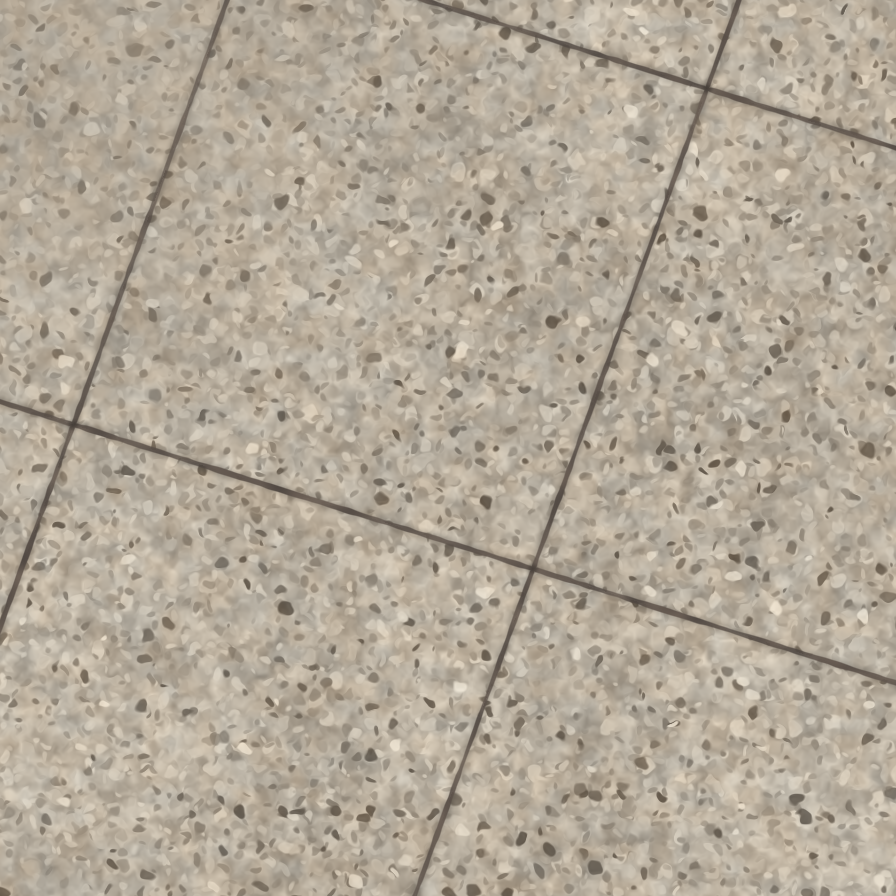
This texture is drawn by a WebGL 1 fragment shader. Its source:

```glsl
precision highp float;
// Terrazzo floor of tilted square tiles with thin dark worn joints.
// A skewed lattice gives the tiles; layers of jittered, warped ellipses
// in cell grids give the stone chips, all shaded along one tone ramp.

uniform vec2 u_resolution;

float hash(vec2 p) {
  vec3 q = fract(p.xyx * vec3(0.1031, 0.1030, 0.0973));
  q += dot(q, q.yzx + 33.33);
  return fract((q.x + q.y) * q.z);
}

float noise(vec2 p) {
  vec2 i = floor(p), f = fract(p);
  f = f * f * (3.0 - 2.0 * f);
  return mix(mix(hash(i), hash(i + vec2(1, 0)), f.x),
             mix(hash(i + vec2(0, 1)), hash(i + vec2(1, 1)), f.x), f.y);
}

// Lays one layer of chips over a tone; each chip takes a tone within range.
float chips(float tone, vec2 p, float scale, float density, vec2 range) {
  vec2 cell = floor(p * scale), f = fract(p * scale);
  float soft = scale * max(0.0018, 0.8 / u_resolution.y);
  for (int y = -1; y <= 1; y++) {
    for (int x = -1; x <= 1; x++) {
      vec2 offset = vec2(x, y);
      vec2 id = cell + offset + scale * 3.7;
      if (hash(id + 5.3) > density) continue;
      vec2 center = 0.15 + 0.7 * vec2(hash(id + 11.1), hash(id + 27.9));
      vec2 d = f - offset - center;
      float angle = 6.2832 * hash(id + 41.7);
      float c = cos(angle), s = sin(angle);
      d = vec2(c * d.x + s * d.y, c * d.y - s * d.x);
      d.y *= 1.1 + 0.9 * hash(id + 63.1);
      float radius = 0.17 + 0.24 * hash(id + 77.7);
      float cover = 1.0 - smoothstep(-soft, soft, length(d) - radius);
      tone = mix(tone, mix(range.x, range.y, hash(id + 93.3)), 0.9 * cover);
    }
  }
  return tone;
}

void main() {
  vec2 p = gl_FragCoord.xy / u_resolution;

  // Tile lattice: inverse of the two tile edge vectors
  vec2 r = p - vec2(0.595, 0.365);
  vec2 uv = vec2(0.536 * r.x - 0.194 * r.y, 0.161 * r.x + 0.513 * r.y) / 0.3062;
  vec2 tile = floor(uv);
  vec2 edge = (0.5 - abs(fract(uv) - 0.5)) * vec2(0.537, 0.569);

  // Each tile has its own chips, with ragged outlines
  vec2 q = p + 3.0 + mod(tile, 8.0) * vec2(1.37, 2.11);
  q += 0.006 * (vec2(noise(q * 115.0), noise(q * 115.0 + 40.0)) - 0.5);

  // Mottled cement and stone, from pale matrix to dark and white chips
  float tone = 0.66 + 0.28 * (noise(q * 60.0) - 0.5) + 0.22 * (noise(q * 130.0) - 0.5);
  tone = chips(tone, q, 38.0, 0.65, vec2(0.66, 0.90));
  tone = chips(tone, q, 57.0, 0.55, vec2(0.42, 0.64));
  tone = chips(tone, q, 66.0, 0.50, vec2(0.66, 0.86));
  tone = chips(tone, q, 61.0, 0.30, vec2(0.22, 0.50));
  tone = chips(tone, q, 47.0, 0.17, vec2(0.02, 0.28));
  tone = chips(tone, q, 43.0, 0.06, vec2(0.88, 1.02));

  // Fine grain, tile variation, broad stains and a dimmer upper left
  tone += 0.08 * (noise(q * 240.0) - 0.5);
  tone += 0.05 * (hash(tile + 20.0) - 0.5) + 0.10 * (noise(p * 6.0) - 0.5);
  float dim = 1.0 - smoothstep(0.0, 0.65, distance(p, vec2(0.0, 1.0)));
  tone = mix(tone, 0.50, 0.45 * dim);

  vec3 color = mix(vec3(0.36, 0.32, 0.27), vec3(0.92, 0.88, 0.81), tone);
  color += 0.03 * (noise(q * 50.0 + 9.0) - 0.5) * vec3(1.0, 0.0, -1.0);

  // Joints of uneven width and strength, with a faint dirty margin
  float wear = noise(p * 28.0 + 4.0);
  float joint = min(edge.x, edge.y) + 0.0012 * (noise(p * 90.0) - 0.5);
  float halfWidth = 0.0020 + 0.0013 * wear;
  float blur = max(0.0010, 0.8 / u_resolution.y);
  float line = 1.0 - smoothstep(halfWidth - blur, halfWidth + blur, joint);
  color *= 1.0 - 0.14 * (1.0 - smoothstep(0.001, 0.010, joint));
  vec3 grout = mix(vec3(0.42, 0.37, 0.33), vec3(0.29, 0.26, 0.24), noise(p * 45.0));
  color = mix(color, grout, line * (0.75 + 0.25 * wear) * (1.0 - 0.25 * dim));

  // Darker dirt where joints cross
  color *= 1.0 - 0.3 * (1.0 - smoothstep(0.0, 0.009, length(edge)));

  gl_FragColor = vec4(color, 1.0);
}
```
